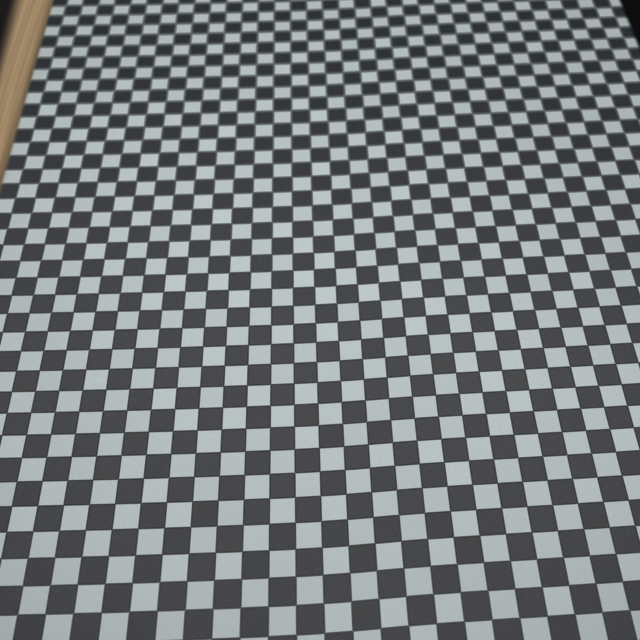
A Shadertoy shader for this pattern:

```glsl
const float HORIZON = 1.277;        // vanishing height above the top edge
const float COLUMN_SCALE = 0.01946; // column width per unit of nearness
const float ROW_SCALE = 108.33;     // row density in depth
const float ROW_PHASE = 65.73;
const float AXIS_X = 0.4538;
const float AXIS_LEAN = 0.0098;
const float LEFT_EDGE = -14.9;      // cloth borders, in columns
const float RIGHT_EDGE = 20.7;
const float FOCUS_Y = 0.62;
const float SHARP_BLUR = 0.0012;
const float FAR_BLUR = 0.0042;
const float SEAM_WIDTH = 0.0016;
const float SEAM_DEPTH = 0.38;
const float GRAIN_SCALE = 170.0;
const vec3 LIGHT = vec3(0.72, 0.755, 0.755);
const vec3 DARK_NEAR = vec3(0.285, 0.288, 0.295);
const vec3 DARK_FAR = vec3(0.185, 0.198, 0.215);
const vec3 WOOD = vec3(0.62, 0.525, 0.40);
const vec3 SHADOW = vec3(0.055, 0.05, 0.05);

vec2 hash2(vec2 p) {
    vec3 q = fract(p.xyx * vec3(0.1031, 0.1030, 0.0973));
    q += dot(q, q.yzx + 33.33);
    return fract((q.xx + q.yz) * q.zy);
}

// Distance to the nearest scattered point
float cellular(vec2 p) {
    vec2 cell = floor(p), local = fract(p);
    float nearest = 2.0;
    for (int y = -1; y <= 1; y++)
        for (int x = -1; x <= 1; x++) {
            vec2 o = vec2(x, y);
            nearest = min(nearest, length(o + hash2(cell + o) - local));
        }
    return nearest;
}

// Height shift of the sagging rows
float rowSag(vec2 p) {
    float x = p.x - 0.4583;
    float bend = tanh((x - 0.13) / 0.091) + 0.89;
    return (-0.038 * x - 0.023 * x * x - 0.00326 * bend) * (p.y + HORIZON) / 1.876;
}

// Signed distance to the grid lines, alternating per cell
vec2 stripeDistance(vec2 t) {
    return abs(mod(t - 0.5, 2.0) - 1.0) - 0.5;
}

vec3 woodColor(vec2 p) {
    float across = p.x + 0.29 * p.y;
    float grain = sin(across * 330.0 + 2.0 * sin(p.y * 17.0)) + 0.5 * sin(across * 790.0 + p.y * 31.0);
    vec3 col = WOOD * (1.0 + 0.035 * grain);
    return mix(SHADOW * 2.0, col, smoothstep(0.012, 0.04, p.x + 0.25 * p.y));
}

void mainImage(out vec4 fragColor, in vec2 fragCoord) {
    vec2 p = fragCoord / iResolution.xy;
    p.y = 1.0 - p.y;

    // Perspective grid
    float nearness = p.y + HORIZON;
    float rowNearness = nearness - rowSag(p);
    vec2 cellSize = vec2(COLUMN_SCALE * nearness, rowNearness * rowNearness / ROW_SCALE);
    vec2 grid = vec2((p.x - AXIS_X - AXIS_LEAN * p.y) / cellSize.x,
                     ROW_PHASE - ROW_SCALE / rowNearness);

    // Checks with depth of field
    float defocus = smoothstep(0.0, FOCUS_Y, FOCUS_Y - p.y) + 0.25 * smoothstep(0.75, 1.0, p.y);
    float blur = max(mix(SHARP_BLUR, FAR_BLUR, defocus), 0.8 / iResolution.y);
    vec2 soft = blur / cellSize;
    vec2 d = stripeDistance(grid);
    vec2 wave = 2.0 * smoothstep(-soft, soft, d) - 1.0;
    float light = 0.5 + 0.5 * wave.x * wave.y;

    // Ink tones and uneven light
    vec2 id = floor(grid);
    float drift = sin(p.x * 5.0 + p.y * 3.0) + 0.6 * sin(p.y * 9.0 - p.x * 4.0);
    float tone = 1.0 + 0.012 * drift + 0.03 * (hash2(id + 90.0).x - 0.5);
    vec2 fromCenter = p - vec2(0.52, 0.47);
    tone *= 1.03 - 0.28 * dot(fromCenter, fromCenter);
    vec3 dark = mix(DARK_FAR, DARK_NEAR, smoothstep(0.0, 0.6, p.y));
    vec3 col = mix(dark, LIGHT, light) * tone;

    // Thin seams along cell borders
    vec2 lineGap = abs(d) * cellSize;
    float seam = 1.0 - smoothstep(0.0, SEAM_WIDTH + 0.5 * blur, min(lineGap.x, lineGap.y));
    col *= 1.0 - SEAM_DEPTH * seam * (1.0 - 0.6 * defocus);

    // Paper grain
    float grain = cellular(p * GRAIN_SCALE) - 0.5;
    col += 0.018 * grain * (1.0 - 0.6 * defocus);

    // Table beyond the cloth
    float edgeSoft = 0.15 + 0.5 / (iResolution.x * cellSize.x);
    float left = smoothstep(edgeSoft, -edgeSoft, grid.x - LEFT_EDGE);
    float right = smoothstep(-edgeSoft, edgeSoft, grid.x - RIGHT_EDGE);
    vec3 table = woodColor(p) * (1.0 - 0.3 * smoothstep(-0.6, 0.0, grid.x - LEFT_EDGE));
    col = mix(col, table, left);
    col = mix(col, SHADOW, right);

    fragColor = vec4(clamp(col, 0.0, 1.0), 1.0);
}
```
